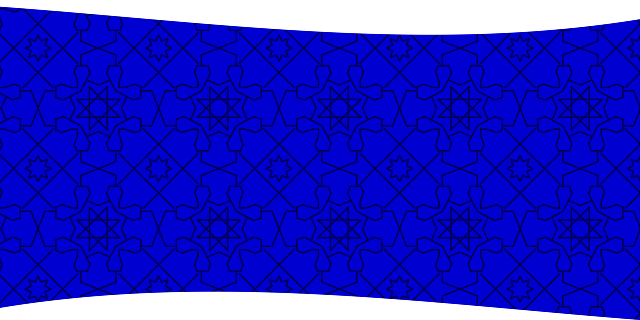
Give the GLSL for this pattern, as a Shadertoy shader.

```glsl
const float UNITS = 384.0;              // design units per canvas height
const float PERIOD = 144.6;
const float HALF = 0.5 * PERIOD;
const vec2 ROSETTE = vec2(118.0, 254.0); // centre of one rosette
const float LINE_HALF_WIDTH = 0.9;
const float STAR_TIP = 15.5;
const float STAR_NOTCH = 9.2;
const float ROSETTE_OFFSET = 10.7;
const float ROSETTE_REACH = 25.9;
const vec4 TOP_CURVE = vec4(376.0, -55.5, -58.5, 99.0);
const vec4 BOTTOM_CURVE = vec4(14.5, 127.3, -238.8, 97.0);
const vec3 GROUND = vec3(0.0, 0.0, 0.82);
const vec3 INK = vec3(0.0, 0.0, 0.31);
const vec3 PAPER = vec3(1.0);
const float PI = 3.14159265;

float segment(vec2 p, vec2 a, vec2 b) {
    vec2 ap = p - a, ab = b - a;
    return length(ap - ab * clamp(dot(ap, ab) / dot(ab, ab), 0.0, 1.0));
}

// Small eight-pointed star with tips on the axes
float starOutline(vec2 p) {
    float angle = abs(mod(atan(p.y, p.x) + PI / 8.0, PI / 4.0) - PI / 8.0);
    vec2 q = length(p) * vec2(cos(angle), sin(angle));
    vec2 notch = STAR_NOTCH * vec2(cos(PI / 8.0), sin(PI / 8.0));
    return segment(q, vec2(STAR_TIP, 0.0), notch);
}

// Interlaced chords at the heart of the rosette
float rosetteChords(vec2 p) {
    float d = PERIOD;
    for (int i = 0; i < 4; i++) {
        float angle = float(i) * PI / 4.0;
        float c = cos(angle), s = sin(angle);
        vec2 q = abs(vec2(c * p.x + s * p.y, c * p.y - s * p.x));
        d = min(d, segment(q, vec2(ROSETTE_OFFSET, 0.0),
                           vec2(ROSETTE_OFFSET, ROSETTE_REACH)));
    }
    return d;
}

// Petals and crossing bands, within one mirrored eighth of the tile
float petals(vec2 p) {
    vec2 neck = vec2(34.0, 14.0);
    vec2 shoulder = vec2(51.0, 21.0);
    vec2 crossing = vec2(HALF, 43.0);
    vec2 path[6] = vec2[6](vec2(HALF, 0.0), vec2(64.0, 21.0), shoulder,
                           vec2(51.0, 13.0), vec2(42.0, 10.0), neck);
    vec2 side[5] = vec2[5](shoulder, vec2(51.0, 26.0), vec2(44.0, 29.0),
                           vec2(32.0, 25.0), vec2(25.0, 25.0));
    float d = segment(p, neck, vec2(28.0, 0.0));
    d = min(d, segment(p, neck, vec2(21.0, 21.0)));
    for (int i = 0; i < 5; i++) d = min(d, segment(p, path[i], path[i + 1]));
    for (int i = 0; i < 4; i++) d = min(d, segment(p, side[i], side[i + 1]));
    d = min(d, segment(p, crossing, vec2(0.5 * (HALF + 43.0))));
    return min(d, segment(p, crossing, vec2(54.0, 24.7)));
}

float cubic(vec4 k, float x) {
    return k.x + x * (k.y + x * (k.z + x * k.w));
}

void mainImage(out vec4 fragColor, in vec2 fragCoord) {
    float pixel = UNITS / iResolution.y;
    vec2 p = fragCoord * pixel;

    // Repeat the tile, then mirror it into one eighth
    vec2 tile = abs(mod(p - ROSETTE + HALF, PERIOD) - HALF);
    vec2 eighth = vec2(max(tile.x, tile.y), min(tile.x, tile.y));

    float d = min(petals(eighth), rosetteChords(tile));
    d = min(d, starOutline(tile - HALF));
    float ink = 1.0 - smoothstep(-0.5 * pixel, 0.5 * pixel, d - LINE_HALF_WIDTH);
    vec3 color = mix(GROUND, INK, ink);

    // Waving upper and lower edges
    float u = fragCoord.x / iResolution.x;
    float inside = min(cubic(TOP_CURVE, u) - p.y, p.y - cubic(BOTTOM_CURVE, u));
    color = mix(PAPER, color, smoothstep(-0.5 * pixel, 0.5 * pixel, inside));

    fragColor = vec4(color, 1.0);
}
```
